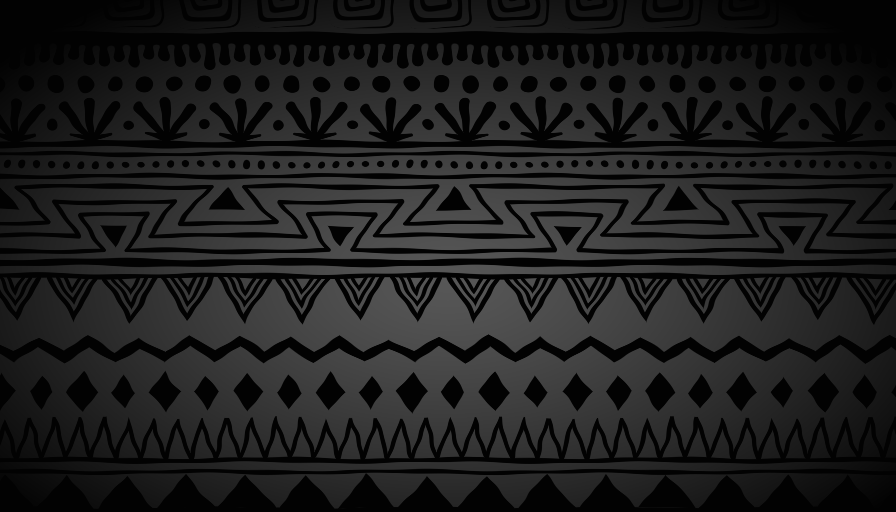
Reproduce this pattern procedurally as a Shadertoy shader.

```glsl
// Hand-inked geometric bands in black on a charcoal ground with a soft vignette.
#define WIDTH 768.0
#define WOBBLE 0.8
#define STROKE 1.8
#define INK vec3(0.006)
#define GLOW 0.34
#define FALLOFF 0.80
#define GLOW_CENTRE vec2(384.0, 240.0)
#define GLOW_RADII vec2(430.0, 250.0)

// Signed offset from the nearest repeat, and the index of that repeat
float rep(float x, float period, float first) {
    return mod(x - first + 0.5 * period, period) - 0.5 * period;
}
float cellId(float x, float period, float first) {
    return floor((x - first) / period + 0.5);
}

// Layered sines: variation per repeat and uneven pen lines
float vary(float id, float seed) {
    return 0.6 * sin(id * 2.4 + seed) + 0.4 * sin(id * 5.3 + seed * 1.7);
}
vec2 wobble(vec2 p) {
    return WOBBLE * vec2(sin(p.y * 0.13 + p.x * 0.021) + 0.5 * sin(p.x * 0.09 + p.y * 0.31),
                         sin(p.x * 0.037 + p.y * 0.19) + 0.5 * sin(p.x * 0.093 - p.y * 0.41));
}

// Distance shapes
float bar(float y, float centre, float halfWidth) {
    return abs(y - centre) - halfWidth;
}
float leaf(vec2 p, vec2 a, vec2 b, float ra, float rb) {
    vec2 d = b - a;
    float t = clamp(dot(p - a, d) / dot(d, d), 0.0, 1.0);
    return length(p - a - d * t) - mix(ra, rb, t);
}
float slant(vec2 p, vec2 size) {
    return dot(vec2(abs(p.x), p.y), normalize(vec2(size.y, -size.x)));
}
float wedge(vec2 p, vec2 size) {
    return max(slant(p, size), p.y - size.y);
}
float diamond(vec2 p, vec2 r) {
    return (dot(abs(p), r.yx) - r.x * r.y) / length(r);
}
float softMin(float a, float b, float k) {
    float h = max(k - abs(a - b), 0.0) / k;
    return min(a, b) - h * h * k * 0.25;
}
float zigzag(vec2 p, float halfPeriod, float top, float bottom) {
    return abs(slant(vec2(p.x, p.y - top), vec2(halfPeriod, bottom - top)));
}
float dovetail(vec2 q, float low, float high, float wide, float narrow) {
    float d = leaf(q, vec2(0.0, low), vec2(wide, low), STROKE, STROKE);
    d = min(d, leaf(q, vec2(wide, low), vec2(narrow, high), STROKE, STROKE));
    return min(d, leaf(q, vec2(narrow, high), vec2(98.0, high), STROKE, STROKE));
}

// Square spirals, drips, dots and fans
float upperBands(vec2 p) {
    vec2 q = vec2(rep(p.x, 66.0, 46.0), p.y + 4.0);
    float ring = pow(dot(q * q, q * q * q * q) + 0.01, 1.0 / 6.0);
    float turn = ring - 9.0 * atan(q.y, q.x) / 6.2832;
    float d = max(abs(rep(turn, 9.0, 0.0)) - STROKE, ring - 28.0);
    d = min(d, bar(p.y, 30.5, 2.6));

    float id = cellId(p.x, 12.8, 13.0);
    q = vec2(rep(p.x, 12.8, 13.0), p.y);
    float drip = leaf(q, vec2(0.0, 36.0), vec2(0.0, 50.0 + 5.0 * vary(id, 1.0)), 2.2, 4.9);
    d = min(d, softMin(drip, bar(p.y, 35.0, 3.0), 4.0));

    id = cellId(p.x, 25.4, 22.0);
    d = min(d, length(vec2(rep(p.x, 25.4, 22.0), p.y - 72.0)) - 7.0 - 0.7 * vary(id, 4.0));

    id = cellId(p.x, 64.4, 13.0);
    q = vec2(rep(p.x, 64.4, 13.0), 120.0 - p.y);
    d = min(d, leaf(q, vec2(0.0), vec2(vary(id, 2.0), 32.0), 2.0, 4.6));
    q.x = abs(q.x);
    d = min(d, leaf(q, vec2(1.0, 1.0), vec2(22.0, 28.0 + vary(id, 6.0)), 2.4, 4.4));
    d = min(d, leaf(q, vec2(0.0, 1.0), vec2(17.0, 5.0), 3.4, 1.2));
    return min(d, length(q - vec2(32.2, 13.0)) - 4.6);
}

// Ruled lines, beads and interlocking dovetail strokes
float middleBands(vec2 p) {
    float d = min(bar(p.y, 123.5, 2.7), bar(p.y, 132.0, 1.6));
    d = min(d, length(vec2(rep(p.x, 12.8, 6.0), p.y - 141.0)) - 3.1);
    d = min(d, bar(p.y, 151.0, STROKE));
    vec2 q = vec2(abs(rep(p.x, 194.0, 389.0)), p.y);
    d = min(d, dovetail(q, 191.0, 160.0, 41.0, 14.0));
    d = min(d, dovetail(q, 202.0, 173.0, 67.0, 45.0));
    d = min(d, dovetail(q, 215.0, 184.0, 87.0, 68.0));
    d = min(d, wedge(q - vec2(0.0, 160.5), vec2(15.0, 19.0)));
    d = min(d, wedge(vec2(q.x - 97.0, 211.5 - q.y), vec2(11.5, 18.0)));
    return min(d, min(bar(p.y, 225.0, 3.0), bar(p.y, 236.5, 2.0)));
}

// Nested chevrons, thick zigzag, diamonds, spikes and base triangles
float lowerBands(vec2 p) {
    float id = cellId(p.x, 49.1, 13.5);
    vec2 q = vec2(rep(p.x, 49.1, 13.5), 276.0 + 2.0 * vary(id, 3.0) - p.y);
    float side = -slant(q, vec2(23.0, 38.0));
    float chevrons = min(abs(side - 1.8) - 2.0, min(abs(side - 8.0), abs(side - 13.5)) - 1.5);
    float d = max(chevrons, 237.0 - p.y);

    id = cellId(p.x, 42.9, 291.0);
    d = min(d, zigzag(vec2(rep(p.x, 42.9, 291.0), p.y), 21.45, 293.0 + 2.0 * vary(id, 5.0), 306.0) - 4.0);

    id = cellId(p.x, 35.3, 424.0);
    float small = mod(id, 2.0);
    vec2 radii = mix(vec2(13.0, 17.0), vec2(10.5, 14.5), small) + 0.8 * vary(id, 7.0);
    d = min(d, diamond(vec2(rep(p.x, 35.3, 424.0), p.y - 336.0), radii) );

    id = cellId(p.x, 21.2, 4.0);
    float top = 361.0 + 3.0 * vary(id, 8.0);
    float spikes = zigzag(vec2(rep(p.x, 21.2, 4.0), p.y), 10.6, top, 393.0) - STROKE;
    d = min(d, max(spikes, abs(p.y - 376.0) - 18.0));
    d = min(d, min(bar(p.y, 394.5, 2.0), bar(p.y, 404.5, 1.6)));

    id = cellId(p.x, 51.5, 5.0);
    q = vec2(rep(p.x, 51.5, 5.0), p.y - 407.0 - vary(id, 9.0));
    return min(d, min(wedge(q, vec2(25.0, 29.0)), 435.0 - p.y));
}

void mainImage(out vec4 fragColor, in vec2 fragCoord) {
    float unit = WIDTH / iResolution.x;
    vec2 p = vec2(fragCoord.x, iResolution.y - fragCoord.y) * unit;
    vec2 inked = p + wobble(p);
    float d = min(upperBands(inked), min(middleBands(inked), lowerBands(inked)));
    float glow = GLOW * (1.0 - FALLOFF * pow(length((p - GLOW_CENTRE) / GLOW_RADII), 1.3));
    vec3 ground = max(vec3(glow), INK);
    fragColor = vec4(mix(INK, ground, smoothstep(-0.6 * unit, 0.6 * unit, d)), 1.0);
}
```
